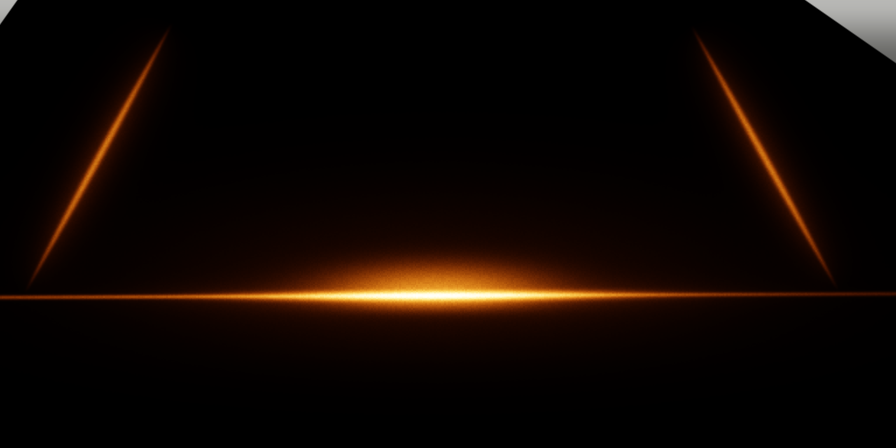
A WebGL 2 fragment shader for this background:

```glsl
#version 300 es
precision highp float;

uniform vec2 u_resolution;
out vec4 outColor;

// Layout: x runs 0..2, y runs 0..1
const vec2 CANVAS = vec2(2.0, 1.0);
const vec2 FLARE_CENTER = vec2(0.972, 0.340);
const float HORIZON_SLOPE = 0.004;

// Horizon light: strengths and sizes
const float HAZE_HEAT = 0.13;
const float HAZE_WIDTH = 0.58;
const float HAZE_UP = 0.20;
const float HAZE_DOWN = 0.13;
const float DOME_HEAT = 2.1;
const float DOME_WIDTH = 0.20;
const float DOME_UP = 0.055;
const float DOME_DOWN = 0.025;
const float SKIRT_HEAT = 0.6;
const vec2 SKIRT_SIZE = vec2(0.45, 0.02);
const float CORE_HEAT = 6.0;
const vec2 CORE_SIZE = vec2(0.28, 0.009);
const float LINE_HEAT = 2.0;
const float LINE_THICKNESS = 0.0045;
const float LINE_REACH_LEFT = 0.8;
const float LINE_REACH_RIGHT = 0.5;

// Slanted streaks
const vec2 LEFT_LOW = vec2(0.055, 0.345);
const vec2 LEFT_HIGH = vec2(0.385, 0.950);
const vec2 RIGHT_LOW = vec2(1.872, 0.350);
const vec2 RIGHT_HIGH = vec2(1.542, 0.945);
const float STREAK_HEAT = 1.25;
const float STREAK_WIDTH = 0.0075;
const float AURA_HEAT = 0.38;
const float AURA_WIDTH = 0.026;

// Grey corners
const vec2 LEFT_CUT_A = vec2(0.0, 0.945);
const vec2 LEFT_CUT_B = vec2(0.039, 1.0);
const vec2 RIGHT_CUT_A = vec2(1.797, 1.0);
const vec2 RIGHT_CUT_B = vec2(2.0, 0.859);
const vec3 GREY_LOW = vec3(0.40, 0.40, 0.39);
const vec3 GREY_HIGH = vec3(0.72, 0.72, 0.71);

// Grain
const float GRAIN_CELLS = 256.0;
const float GRAIN_AMOUNT = 0.12;

float hash(vec2 cell) {
    return fract(sin(dot(cell, vec2(12.9898, 78.233))) * 43758.5453);
}

float bell(float x, float width) {
    float q = x / width;
    return exp(-q * q);
}

// Signed distance to the line a-b, positive on its left side
float sideOf(vec2 p, vec2 a, vec2 b) {
    vec2 dir = normalize(b - a);
    return dot(p - a, vec2(-dir.y, dir.x));
}

float horizonHeat(vec2 p) {
    vec2 d = p - FLARE_CENTER;
    d.y -= d.x * HORIZON_SLOPE;
    bool above = d.y > 0.0;
    float haze = HAZE_HEAT * bell(d.x, HAZE_WIDTH) * bell(d.y, above ? HAZE_UP : HAZE_DOWN);
    float dome = DOME_HEAT * bell(d.x, DOME_WIDTH) * bell(d.y, above ? DOME_UP : DOME_DOWN);
    float skirt = SKIRT_HEAT * bell(d.x, SKIRT_SIZE.x) * exp(-abs(d.y) / SKIRT_SIZE.y);
    float core = CORE_HEAT * bell(d.x, CORE_SIZE.x) * bell(d.y, CORE_SIZE.y);
    float reach = d.x < 0.0 ? LINE_REACH_LEFT : LINE_REACH_RIGHT;
    float line = LINE_HEAT * exp(-abs(d.x) / reach) * bell(d.y, LINE_THICKNESS);
    return haze + dome + skirt + core + line;
}

// Spindle of light, brightest midway and pointed at both ends
float streakHeat(vec2 p, vec2 low, vec2 high) {
    vec2 axis = high - low;
    float along = 2.0 * dot(p - low, axis) / dot(axis, axis) - 1.0;
    float across = abs(sideOf(p, low, high));
    float taper = pow(max(1.0 - along * along, 0.0), 1.4);
    float core = STREAK_HEAT * bell(across, STREAK_WIDTH * mix(0.5, 1.0, taper));
    float aura = AURA_HEAT * exp(-across / AURA_WIDTH);
    return taper * (core + aura);
}

// Black through brown and orange to pale yellow
vec3 fireColor(float heat) {
    return 1.0 - exp(-vec3(heat, 0.33 * pow(heat, 1.2), 0.03 * heat * heat));
}

void main() {
    vec2 p = gl_FragCoord.xy / u_resolution * CANVAS;
    float edge = 1.0 / u_resolution.y;

    float heat = horizonHeat(p)
        + streakHeat(p, LEFT_LOW, LEFT_HIGH)
        + streakHeat(p, RIGHT_LOW, RIGHT_HIGH);
    heat *= 1.0 + GRAIN_AMOUNT * (hash(floor(p * GRAIN_CELLS)) - 0.5);
    vec3 color = fireColor(heat);

    // Corners beyond the dark panel
    float outside = max(sideOf(p, LEFT_CUT_A, LEFT_CUT_B), sideOf(p, RIGHT_CUT_A, RIGHT_CUT_B));
    vec3 grey = mix(GREY_LOW, GREY_HIGH, smoothstep(RIGHT_CUT_B.y, 1.0, p.y));
    color = mix(color, grey, smoothstep(-edge, edge, outside));

    outColor = vec4(color, 1.0);
}
```
